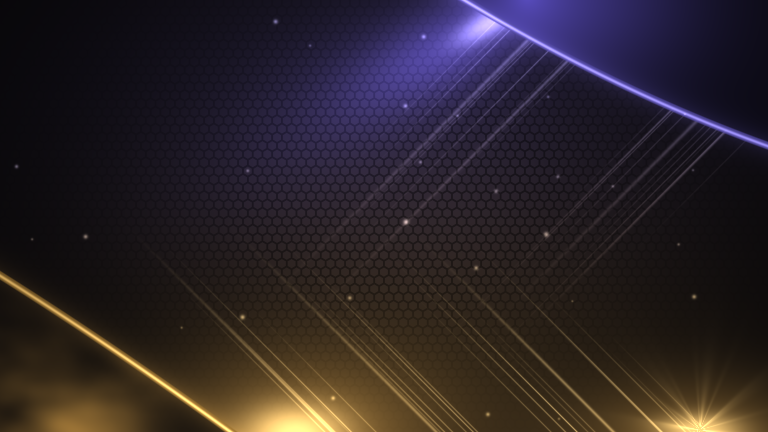
A Shadertoy shader for this background:

```glsl
// Dark honeycomb backdrop with violet and gold light bars, diagonal streaks and glints.
#define VIOLET vec3(0.36, 0.31, 0.80)
#define LAVENDER vec3(0.74, 0.70, 0.96)
#define GOLD vec3(0.80, 0.59, 0.25)
#define CREAM vec3(1.00, 0.86, 0.56)
#define HEX_SIZE 0.0225
#define HEX_DEPTH 0.42
#define BAR_HALF_WIDTH 0.0085
#define STREAKS 24
#define DUST_CELL 0.17

float hash1(float n) { return fract(sin(n * 127.1 + 3.7) * 4375.85); }

vec2 hash2(vec2 p) {
    p = vec2(dot(p, vec2(127.1, 311.7)), dot(p, vec2(269.5, 183.3)));
    return fract(sin(p) * 4375.85);
}

float cornerSlope(vec2 cell, vec2 f, vec2 corner) {
    return dot(hash2(cell + corner) * 2.0 - 1.0, f - corner);
}

float gradientNoise(vec2 p) {
    vec2 i = floor(p), f = fract(p), u = f * f * (3.0 - 2.0 * f);
    return mix(mix(cornerSlope(i, f, vec2(0, 0)), cornerSlope(i, f, vec2(1, 0)), u.x),
               mix(cornerSlope(i, f, vec2(0, 1)), cornerSlope(i, f, vec2(1, 1)), u.x), u.y);
}

// Soft elliptical glow
float glow(vec2 p, vec2 center, vec2 radius) {
    vec2 q = (p - center) / radius;
    return exp(-dot(q, q));
}

// Dark seams between hexagonal cells
float hexSeam(vec2 p) {
    vec2 s = vec2(1.0, 1.732);
    vec2 a = mod(p, s) - 0.5 * s, b = mod(p + 0.5 * s, s) - 0.5 * s;
    vec2 g = abs(dot(a, a) < dot(b, b) ? a : b);
    return smoothstep(0.34, 0.47, max(g.x, dot(g, vec2(0.5, 0.866))));
}

// Line profile that never gets thinner than a pixel
float streak(float d, float width) {
    float w = max(width, 0.8 / iResolution.y);
    return exp(-d * d / (w * w)) * width / w;
}

// Metallic bar: solid body, bright ridge and surrounding halo
vec3 bar(vec3 col, float d, vec3 body, vec3 ridge, float power) {
    float px = 1.0 / iResolution.y;
    float solid = 1.0 - smoothstep(BAR_HALF_WIDTH - px, BAR_HALF_WIDTH + px, abs(d));
    col += body * power * 0.3 * exp(-abs(d) * 45.0);
    col = mix(col, body * (0.45 + 0.4 * power), solid * 0.85);
    return col + ridge * power * 0.65 * streak(d + 0.001, 0.0038);
}

// Sparse round glints, one candidate per grid cell
float dust(vec2 p) {
    vec2 cell = floor(p / DUST_CELL), h = hash2(cell), k = hash2(cell + 37.0);
    vec2 center = (cell + 0.15 + 0.7 * h) * DUST_CELL;
    float radius = mix(0.0025, 0.0055, k.y);
    return step(0.6, k.x) * mix(0.25, 0.6, k.y) * glow(p, center, vec2(radius));
}

void mainImage(out vec4 fragColor, in vec2 fragCoord) {
    vec2 p = fragCoord / iResolution.y;
    p.x += 0.5 * (16.0 / 9.0 - iResolution.x / iResolution.y);

    // Gently curved bar edges; positive distance lies above each bar
    float t = p.x - 1.076;
    float violetGap = p.y - (1.0 - 0.60 * t + 0.17 * t * t);
    float goldGap = p.y - (0.363 - 0.63 * p.x - 0.09 * p.x * p.x);
    float violetDist = violetGap / length(vec2(1.0, 0.60 - 0.34 * t));
    float goldDist = goldGap / length(vec2(1.0, 0.63 + 0.18 * p.x));
    float below = 1.0 - smoothstep(-0.004, 0.004, violetDist);
    float inside = below * smoothstep(-0.004, 0.004, goldDist);

    // Backdrop and honeycomb
    vec3 tone = mix(vec3(0.17, 0.13, 0.07), vec3(0.15, 0.13, 0.24), smoothstep(0.1, 0.95, p.y));
    vec3 col = vec3(0.026, 0.022, 0.029) + tone * glow(p, vec2(0.92, 0.52), vec2(0.62, 0.52));
    float hexMask = glow(p, vec2(0.92, 0.55), vec2(0.55, 0.36));
    col *= 1.0 - HEX_DEPTH * hexSeam(p / HEX_SIZE) * min(1.0, 1.5 * hexMask);

    // Violet light below the bar, stretched down and left
    vec2 q = mat2(0.87, -0.49, 0.49, 0.87) * (p - vec2(1.13, 0.945));
    col += VIOLET * (0.45 * glow(q, vec2(-0.08, 0.0), vec2(0.26, 0.09))
                   + 0.18 * glow(q, vec2(-0.2, 0.0), vec2(0.45, 0.16)));
    col += LAVENDER * 0.7 * glow(q, vec2(0.0), vec2(0.075, 0.028));

    // Panel above the violet bar
    vec3 panel = vec3(0.035, 0.03, 0.055) + VIOLET * (0.75 * exp(-5.5 * length(p - vec2(1.22, 1.01)))
               + 0.2 * glow(p, vec2(1.4, 1.0), vec2(0.25, 0.2)));
    col = mix(panel, col, below);

    // Gold light rising from the lower edge
    vec3 gold = GOLD * (0.48 * glow(p, vec2(0.70, -0.02), vec2(0.30, 0.19))
                      + 0.42 * glow(p, vec2(1.62, -0.03), vec2(0.27, 0.14))
                      + 0.13 * glow(p, vec2(1.10, -0.08), vec2(0.75, 0.32)));
    gold += CREAM * 0.75 * glow(p, vec2(0.683, -0.005), vec2(0.11, 0.065));
    col += gold * smoothstep(-0.004, 0.004, goldDist);

    // Smoky corner under the gold bar
    float smoke = gradientNoise(p * vec2(7.0, 12.0)) + 0.5 * gradientNoise(p * vec2(15.0, 24.0) + 5.0);
    vec3 haze = GOLD * (0.2 + 0.25 * smoke) * glow(p, vec2(0.08, 0.06), vec2(0.32, 0.17))
              + GOLD * 0.55 * glow(p, vec2(0.19, 0.0), vec2(0.13, 0.08));
    col += haze * (1.0 - smoothstep(-0.004, 0.004, goldDist));

    // Diagonal streaks: fine bundles, then the leading beams
    float falling = p.x - p.y, rising = p.x + p.y, cool = 0.0, warm = 0.0;
    for (int i = 0; i < STREAKS; i++) {
        float n = float(i), h = hash1(n), k = hash1(n + 50.0);
        float c = 0.17 + 0.55 * mod(n, 2.0) + 0.34 * h;
        cool += (0.05 + 0.13 * k) * streak(falling - c, 0.0025) * smoothstep(-0.3 - 0.6 * k, 0.0, violetGap);
        c = 0.74 + 0.25 * mod(n, 4.0) + 0.15 * h;
        warm += (0.08 + 0.26 * k) * streak(rising - c, 0.0025) * smoothstep(0.2 + 0.28 * k, 0.0, p.y);
    }
    cool += 0.30 * (streak(falling - 0.315, 0.006) + streak(falling - 0.455, 0.005)) * smoothstep(-1.1, 0.1, violetGap);
    cool += 0.24 * (streak(falling - 0.893, 0.006) + streak(falling - 0.984, 0.004)) * smoothstep(-0.75, 0.0, violetGap);
    warm += 0.40 * streak(rising - 1.42, 0.005) * smoothstep(0.49, 0.1, p.y) * (0.5 + 0.5 * smoothstep(0.4, 0.0, p.y));
    warm += 0.32 * (streak(rising - 0.77, 0.005) + streak(rising - 1.01, 0.005)) * smoothstep(0.5, 0.0, p.y);
    col += inside * (cool * mix(vec3(0.65, 0.53, 0.48), LAVENDER, smoothstep(0.3, 0.95, p.y)) + warm * CREAM);

    // Starburst at the lower right
    vec2 s = p - vec2(1.62, 0.005);
    float r = length(s), angle = atan(s.y, s.x + 1e-5);
    float rays = pow(abs(cos(angle * 4.0 + 0.5)), 14.0) + 0.6 * pow(abs(cos(angle * 7.0 + 1.2)), 20.0);
    col += CREAM * (0.65 * glow(s, vec2(0.0), vec2(0.09, 0.035)) + 0.32 * rays * exp(-r * 16.0));

    // Bars and glints
    col = bar(col, violetDist, VIOLET * 0.9 + 0.08, LAVENDER, 0.65 + 0.35 * exp(-2.5 * max(t, 0.0)));
    col = bar(col, goldDist, GOLD * 0.85, CREAM, 0.6 + 0.5 * smoothstep(0.0, 0.5, p.x));
    float glints = dust(p) * below + 0.7 * glow(p, vec2(0.94, 0.486), vec2(0.006));
    col += glints * mix(CREAM, LAVENDER, smoothstep(0.2, 0.8, p.y));
    fragColor = vec4(clamp(col, 0.0, 1.0), 1.0);
}
```
